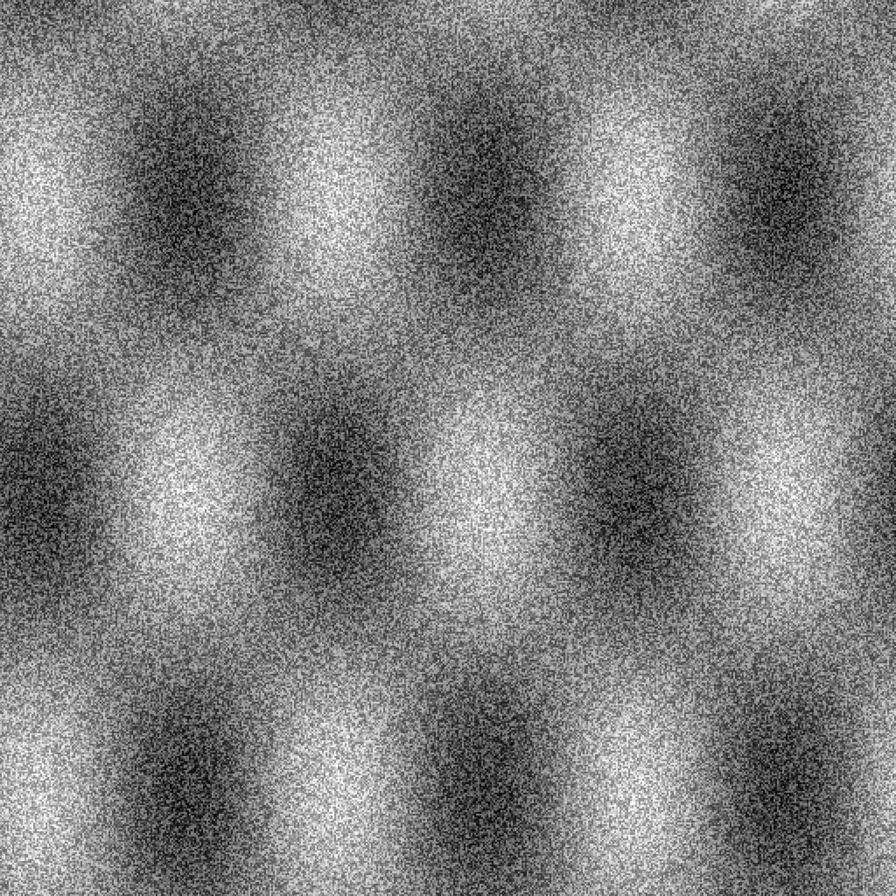
Reproduce this pattern procedurally as a Shadertoy shader.

```glsl
// Soft checkered waves of light and dark ovals under strong monochrome grain.

const float TAU = 6.2831853;
const vec2  WAVES = vec2(3.0, 1.5);        // wave cycles across and up the canvas
const vec2  CREST = vec2(0.375, 0.112);    // centre of one light oval
const float MID_GREY = 0.5;
const float WAVE_CONTRAST = 0.262;
const float GRAIN_CONTRAST = 0.28;
const float GRAIN_CELLS = 512.0;           // grain cells along one canvas side

// Two-round integer hash of a lattice point, from 0 to 1
float hash(vec2 cell) {
    uvec2 q = uvec2(ivec2(cell) + 4096);
    q = q * 1664525u + 1013904223u;
    q.x += q.y * 1664525u;
    q.y += q.x * 1664525u;
    q ^= q >> 16;
    q.x += q.y * 1664525u;
    q.y += q.x * 1664525u;
    q ^= q >> 16;
    return float(q.x >> 8) / 16777216.0;
}

// Smooth value noise with its lattice at the cell centres, from -1 to 1
float grain(vec2 uv) {
    vec2 p = uv * GRAIN_CELLS - 0.5;
    vec2 cell = floor(p);
    vec2 f = smoothstep(0.0, 1.0, p - cell);
    float low  = mix(hash(cell), hash(cell + vec2(1.0, 0.0)), f.x);
    float high = mix(hash(cell + vec2(0.0, 1.0)), hash(cell + 1.0), f.x);
    return 2.0 * mix(low, high, f.y) - 1.0;
}

// Product of two cosines: ovals that alternate in sign along rows and columns
float ovalWave(vec2 uv) {
    vec2 wave = cos(TAU * WAVES * (uv - CREST));
    return wave.x * wave.y;
}

void mainImage(out vec4 fragColor, in vec2 fragCoord) {
    vec2 uv = fragCoord / iResolution.xy;
    float grey = MID_GREY + WAVE_CONTRAST * ovalWave(uv) + GRAIN_CONTRAST * grain(uv);
    fragColor = vec4(vec3(clamp(grey, 0.0, 1.0)), 1.0);
}
```
